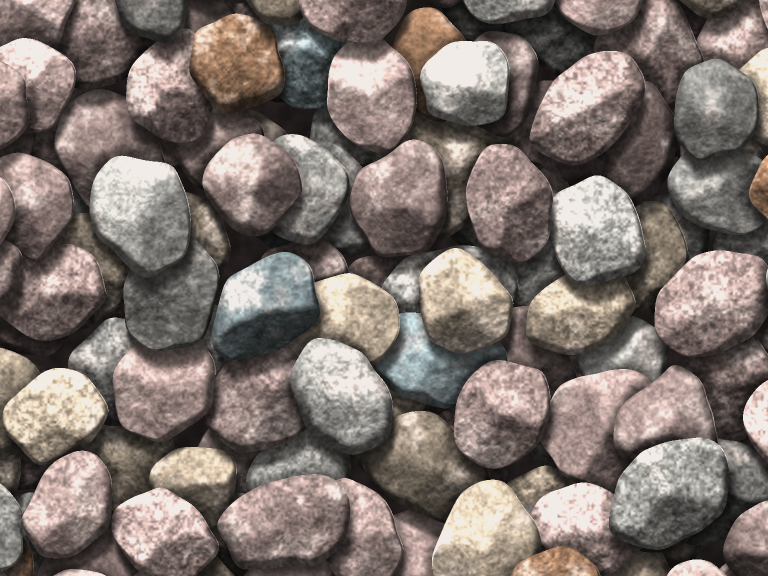
Reproduce this texture procedurally as a WebGL 2 fragment shader.

```glsl
#version 300 es
precision highp float;
uniform vec2 u_resolution;
out vec4 fragColor;
#define SPACING 0.185
#define LAYERS 3
#define SIDES 7
#define FACETS 4
#define SAMPLES 2
#define AMBIENT 0.32
#define SUN_POWER 1.08
#define SUN_DIR normalize(vec3(-0.12, 0.72, 0.66))
#define SHADOW_REACH vec2(-0.006, 0.032)
#define ROUGHNESS 0.006
#define WHITE vec3(0.95, 0.925, 0.915)
#define GAP_COLOUR vec3(0.12, 0.10, 0.10)
const float TAU = 6.2831853;
struct Stone { vec2 centre; float radius; float id; float rank; };

float hash(vec2 p) {
  vec3 q = fract(p.xyx * 0.1031);
  q += dot(q, q.yzx + 33.33);
  return fract((q.x + q.y) * q.z);
}
float trait(float id, float n) { return hash(vec2(id * 917.3, n * 7.31 + 1.7)); }
float noise(vec2 p) {
  vec2 i = floor(p), f = fract(p);
  f = f * f * (3.0 - 2.0 * f);
  return mix(mix(hash(i), hash(i + vec2(1, 0)), f.x),
             mix(hash(i + vec2(0, 1)), hash(i + vec2(1, 1)), f.x), f.y);
}
float fbm(vec2 p) {
  float sum = 0.0, amp = 0.533;
  for (int i = 0; i < 4; i++, amp *= 0.5) {
    sum += amp * noise(p);
    p = mat2(1.6, 1.2, -1.2, 1.6) * p + 5.3;
  }
  return sum;
}
vec2 direction(float a) { return vec2(cos(a), sin(a)); }

// Jittered grid: the k-th stone near p, nearer layers rank higher
Stone stoneNear(vec2 p, int k) {
  float layer = float(k / 9);
  vec2 shift = layer * vec2(0.47, 0.39);
  vec2 cell = floor(p / SPACING - shift) + vec2(k % 3, (k / 3) % 3) - 1.0;
  float id = hash(cell + layer * 31.7 + 12.0);
  vec2 jitter = 0.6 * (vec2(trait(id, 1.0), trait(id, 2.0)) - 0.5);
  float radius = SPACING * mix(0.45, 0.61, trait(id, 3.0));
  return Stone((cell + 0.5 + jitter + shift) * SPACING, radius, id, id - layer);
}
vec2 toLocal(vec2 p, Stone s) {
  vec2 axis = direction(TAU * trait(s.id, 4.0));
  float stretch = mix(1.0, 1.22, trait(s.id, 5.0));
  vec2 q = mat2(axis.x, axis.y, -axis.y, axis.x) * (p - s.centre) / s.radius;
  return q * vec2(1.0 / stretch, stretch);
}
// Rounded convex polygon: 0 at the centre, 1 on the outline
float gauge(vec2 q, float id) {
  float sum = 0.0;
  for (int i = 0; i < SIDES; i++) {
    float n = float(i), a = (n + 0.4 * trait(id, 10.0 + n)) * TAU / float(SIDES);
    float reach = mix(0.8, 1.05, trait(id, 20.0 + n));
    sum += pow(max(dot(q, direction(a)) / reach, 0.0001), 10.0);
  }
  return pow(sum, 0.1);
}
float edgeDistance(vec2 p, Stone s) { return (gauge(toLocal(p, s), s.id) - 1.0) * s.radius; }
float smoothMin(float a, float b, float k) {
  float h = max(k - abs(a - b), 0.0) / k;
  return min(a, b) - h * h * k * 0.25;
}
// Dome cut by tilted planes, plus a pitted skin
float height(vec2 p, Stone s) {
  vec2 q = toLocal(p, s);
  float z = 0.85 * sqrt(max(1.0 - pow(gauge(q, s.id), 2.6), 0.0));
  for (int i = 0; i < FACETS; i++) {
    float n = float(i), a = (n + 0.8 * trait(s.id, 30.0 + n)) * TAU / float(FACETS);
    float slope = mix(0.25, 0.85, trait(s.id, 40.0 + n));
    z = smoothMin(z, 0.74 - slope * (dot(q, direction(a)) - 0.05), 0.09);
  }
  return z * s.radius + ROUGHNESS * fbm(p * 38.0 + s.id * 50.0);
}
// Pink, grey, tan, blue or rusty rock with patches and grain
vec3 mineral(vec2 p, float id) {
  float kind = trait(id, 6.0);
  vec3 tint = kind < 0.5 ? vec3(1.0, 0.865, 0.835) : kind < 0.74 ? vec3(0.95, 0.94, 0.91)
    : kind < 0.91 ? vec3(1.0, 0.91, 0.80) : kind < 0.955 ? vec3(0.84, 0.93, 0.95) : vec3(1.0, 0.77, 0.6);
  vec2 o = p + id * 40.0;
  float patches = fbm(o * 21.0), grain = 0.5 * (noise(o * 120.0) + noise(o * 230.0));
  vec3 base = tint * mix(0.50, 0.88, trait(id, 7.0));
  base = mix(base, vec3(0.84, 0.78, 0.75), 0.5 * smoothstep(0.52, 0.75, patches));
  return base * (0.75 + 0.5 * patches) * (1.0 + mix(0.45, 0.95, trait(id, 8.0)) * (grain - 0.5));
}
vec3 pile(vec2 p) {
  p += 0.008 * (vec2(noise(p * 24.0), noise(p * 24.0 + 9.0)) - 0.5);
  Stone top = Stone(vec2(0), 1.0, 0.0, -9.0);
  for (int k = 0; k < LAYERS * 9; k++) {
    Stone s = stoneNear(p, k);
    if (s.rank > top.rank && distance(p, s.centre) < 1.6 * s.radius && edgeDistance(p, s) < 0.0) top = s;
  }
  if (top.rank < -8.0) return GAP_COLOUR * (0.6 + 0.8 * fbm(p * 40.0));
  // Cast and contact shadows from stones lying above
  float sunBlock = 0.0, contact = 0.0;
  for (int k = 0; k < LAYERS * 9; k++) {
    Stone s = stoneNear(p, k);
    if (s.rank <= top.rank || distance(p, s.centre) > 2.0 * s.radius) continue;
    sunBlock = max(sunBlock, 1.0 - smoothstep(-0.010, 0.008, edgeDistance(p + SHADOW_REACH, s)));
    contact = max(contact, 1.0 - smoothstep(0.0, 0.028, edgeDistance(p, s)));
  }
  // Sunlight from the surface slope, dimmer in deeper layers
  vec2 e = vec2(0.003, 0.0);
  vec2 slope = (vec2(height(p + e, top), height(p + e.yx, top)) - height(p, top)) / e.x;
  float sun = max(dot(normalize(vec3(-slope, 1.0)), SUN_DIR), 0.0) * (1.0 - 0.75 * sunBlock);
  float light = AMBIENT * (1.0 - 0.55 * contact) + SUN_POWER * sun * (1.0 - 0.3 * contact);
  return min(mineral(p, top.id) * light * pow(0.84, ceil(-top.rank)), WHITE);
}
void main() {
  vec3 colour = vec3(0);
  for (int i = 0; i < SAMPLES * SAMPLES; i++) {
    vec2 offset = (vec2(i % SAMPLES, i / SAMPLES) + 0.5) / float(SAMPLES) - 0.5;
    colour += pile((gl_FragCoord.xy + offset) / u_resolution.y);
  }
  fragColor = vec4(colour / float(SAMPLES * SAMPLES), 1.0);
}
```
